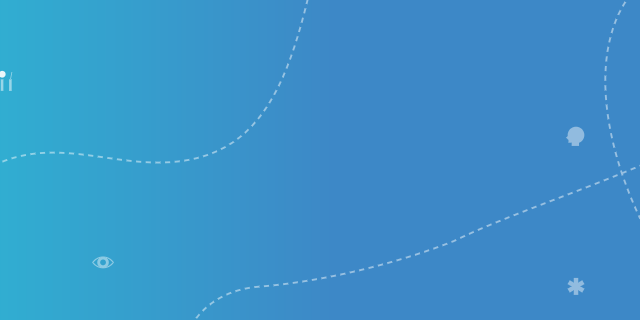
Reproduce this background procedurally as a Shadertoy shader.

```glsl
// Coverage of a shape from its signed distance; the canvas is 100 units high
float fill(float d) {
    return clamp(0.5 - d * iResolution.y / 100.0, 0.0, 1.0);
}

float box(vec2 p, vec2 halfSize) {
    vec2 q = abs(p) - halfSize;
    return length(max(q, 0.0)) + min(max(q.x, q.y), 0.0);
}

float segment(vec2 p, vec2 a, vec2 b) {
    vec2 ab = b - a;
    return length(p - a - ab * clamp(dot(p - a, ab) / dot(ab, ab), 0.0, 1.0));
}

// Extends a path: x = nearest distance, y = arc length there, z = total length
void addCurve(vec2 p, vec2 a, vec2 b, vec2 c, vec2 d, inout vec3 path) {
    const int STEPS = 24;
    vec2 from = a;
    for (int i = 1; i <= STEPS; i++) {
        float t = float(i) / float(STEPS), u = 1.0 - t;
        vec2 to = u*u*u*a + 3.0*u*u*t*b + 3.0*u*t*t*c + t*t*t*d;
        vec2 span = to - from;
        float h = clamp(dot(p - from, span) / dot(span, span), 0.0, 1.0);
        float dist = length(p - from - span * h);
        float len = length(span);
        if (dist < path.x) path.xy = vec2(dist, path.z + h * len);
        path.z += len;
        from = to;
    }
}

float dashes(vec3 path, float phase) {
    float along = abs(mod(path.y - phase, 3.02) - 1.51) - 0.8;
    return fill(max(path.x - 0.29, along));
}

float eye(vec2 p) {
    float lids = length(vec2(p.x, abs(p.y) + 2.2)) - 4.05;
    float iris = abs(length(p) - 1.35) - 0.45;
    return min(abs(lids + 0.18) - 0.18, iris);
}

float headProfile(vec2 p) {
    float d = length(p) - 2.6;
    d = min(d, box(p - vec2(-0.2, -2.2), vec2(1.15, 1.2)));
    d = min(d, box(p - vec2(-1.6, -1.3), vec2(0.75, 1.1)));
    vec2 nose = abs(p - vec2(-1.9, -0.8));
    return min(d, (nose.x + nose.y - 1.2) * 0.7071);
}

float asterisk(vec2 p) {
    float d = 100.0;
    for (int i = 0; i < 3; i++) {
        float angle = float(i) * 1.0472;
        vec2 axis = vec2(sin(angle), cos(angle));
        vec2 q = vec2(dot(p, vec2(axis.y, -axis.x)), dot(p, axis));
        d = min(d, box(q, vec2(0.7, 2.65)));
    }
    return d;
}

void mainImage(out vec4 fragColor, in vec2 fragCoord) {
    vec2 p = 100.0 * fragCoord / iResolution.y;

    // Horizontal gradient, flat on the right
    vec3 teal = vec3(0.19, 0.68, 0.82), blue = vec3(0.24, 0.535, 0.78);
    vec3 color = mix(teal, blue, clamp(p.x / 103.0, 0.0, 1.0));

    // Dashed trails
    vec3 upper = vec3(1e3, 0.0, 0.0), lower = upper, side = upper;
    addCurve(p, vec2(0, 49.2), vec2(16.9, 56.2), vec2(32.6, 49.2), vec2(49.5, 49.2), upper);
    addCurve(p, vec2(49.5, 49.2), vec2(78.1, 49.2), vec2(88.5, 68.7), vec2(96.1, 100), upper);
    addCurve(p, vec2(60.9, 0), vec2(65.1, 5.7), vec2(71.6, 9.6), vec2(80.7, 10.4), lower);
    addCurve(p, vec2(80.7, 10.4), vec2(101.6, 12), vec2(125, 18), vec2(141.9, 24.7), lower);
    addCurve(p, vec2(141.9, 24.7), vec2(156.3, 31.8), vec2(179.7, 39.6), vec2(200, 48.2), lower);
    addCurve(p, vec2(195.8, 100), vec2(185.4, 84.4), vec2(187.5, 58.3), vec2(200, 31.8), side);
    float trails = max(dashes(upper, 0.1), max(dashes(lower, 0.0), dashes(side, 0.0)));
    color = mix(color, vec3(1), 0.47 * trails);

    // Pale symbols
    float symbols = min(eye(p - vec2(32.2, 18.0)), headProfile(p - vec2(180, 57.8)));
    symbols = min(symbols, asterisk(p - vec2(180, 10.5)));
    color = mix(color, vec3(1), 0.43 * fill(symbols));

    // Small hand tools at the left edge
    float handles = min(box(p - vec2(0.65, 73.4), vec2(0.4, 1.8)),
                        box(p - vec2(3.25, 73.4), vec2(0.4, 1.8)));
    handles = min(handles, segment(p, vec2(3.3, 75.3), vec2(3.7, 77.4)) - 0.12);
    color = mix(color, vec3(1), 0.5 * fill(handles));
    color = mix(color, vec3(1), 0.9 * fill(length(p - vec2(0.7, 76.8)) - 1.05));

    fragColor = vec4(color, 1.0);
}
```
